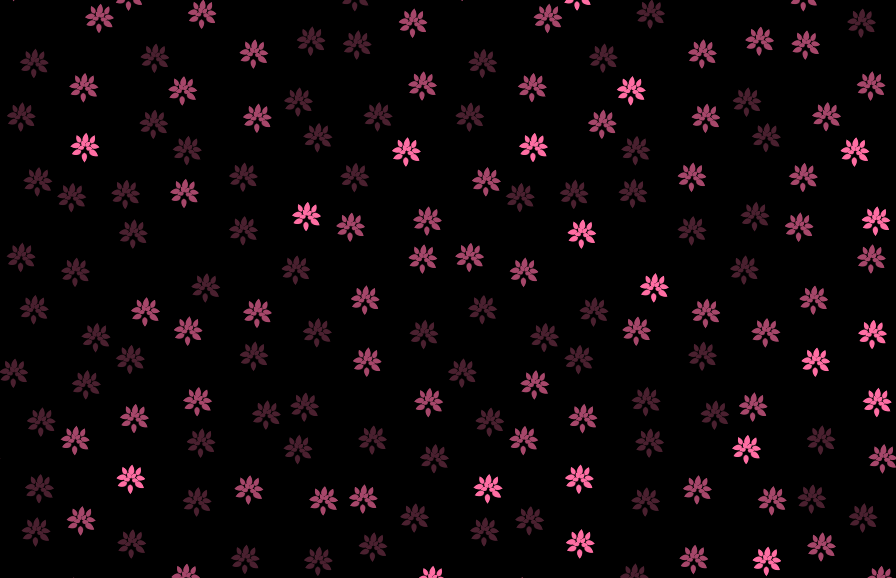
Give the GLSL for this pattern, as a Shadertoy shader.

```glsl
// Small pink leaf rosettes scattered over black in three brightness levels.
// A staggered, jittered grid places them; each rosette is a fan of lens-shaped
// leaves with a shorter inner fan and a single stem leaf pointing down.

const vec3  PINK          = vec3(1.00, 0.43, 0.64);
const float DIM_LEVEL     = 0.29;
const float MID_LEVEL     = 0.65;
const float DIM_SHARE     = 0.47;
const float BRIGHT_SHARE  = 0.11;

const vec2  CELL          = vec2(0.097, 0.106);  // grid step, canvas heights
const float COLUMN_PERIOD = 8.0;                 // columns before places repeat
const float JITTER        = 0.56;                // share of a cell
const float RADIUS        = 0.0255;              // rosette, canvas heights

const int   OUTER_LEAVES  = 7;
const int   INNER_LEAVES  = 4;
const vec2  OUTER_SIZE    = vec2(0.32, 0.17);    // half length, half width
const vec2  INNER_SIZE    = vec2(0.22, 0.14);
const float STEM_ANGLE    = -1.65;
const float FAN_START     = -0.60;
const float FAN_SPAN      = 4.26;

vec2 hash2(vec2 p) {
    vec3 q = fract(vec3(p.xyx) * vec3(0.1031, 0.1030, 0.0973));
    q += dot(q, q.yzx + 33.33);
    return fract((q.xx + q.yz) * q.zy);
}

// Lens with pointed ends along x, slimmer towards the outer tip.
float leafDistance(vec2 p, vec2 size) {
    p.y *= 1.0 + 0.35 * clamp(p.x / size.x, -1.0, 1.0);
    float arc = dot(size, size) / (2.0 * size.y);
    return length(vec2(p.x, abs(p.y) + arc - size.y)) - arc;
}

// Leaf set at a polar position, leaning a little off the radial direction.
float placedLeaf(vec2 p, float angle, float reach, float lean, vec2 size) {
    p -= reach * vec2(cos(angle), sin(angle));
    float c = cos(angle + lean), s = sin(angle + lean);
    return leafDistance(vec2(c * p.x + s * p.y, c * p.y - s * p.x), size);
}

float rosetteDistance(vec2 p) {
    float d = placedLeaf(p, STEM_ANGLE, 0.68, 0.1, OUTER_SIZE);
    for (int i = 0; i < OUTER_LEAVES; i++) {
        float k = float(i);
        float angle = FAN_START + FAN_SPAN * k / float(OUTER_LEAVES - 1);
        float scale = 1.0 + 0.14 * sin(k * 2.4 + 1.0);
        float reach = 0.69 + 0.06 * sin(k * 3.7);
        d = min(d, placedLeaf(p, angle, reach, 0.35 * sin(k * 4.1), OUTER_SIZE * scale));
    }
    for (int i = 0; i < INNER_LEAVES; i++) {
        float k = float(i);
        float angle = FAN_START + 0.35 + 1.15 * k;
        d = min(d, placedLeaf(p, angle, 0.29, 0.4 * sin(k * 2.9 + 0.5), INNER_SIZE));
    }
    return d;
}

float toneLevel(vec2 id) {
    float pick = hash2(id + 71.0).x;
    if (pick < DIM_SHARE) return DIM_LEVEL;
    return pick > 1.0 - BRIGHT_SHARE ? 1.0 : MID_LEVEL;
}

void mainImage(out vec4 fragColor, in vec2 fragCoord) {
    vec2 uv = fragCoord / iResolution.y;
    float pixel = 1.0 / (iResolution.y * RADIUS);
    float column = floor(uv.x / CELL.x);
    float row = floor(uv.y / CELL.y);
    float light = 0.0;

    // Search the neighbouring cells; odd columns sit half a cell higher.
    for (int x = -1; x <= 1; x++) {
        for (int y = -2; y <= 1; y++) {
            vec2 id = vec2(column, row) + vec2(x, y);
            vec2 seed = vec2(mod(id.x, COLUMN_PERIOD), id.y) + 17.0;
            vec2 center = id + 0.5 + JITTER * (hash2(seed) - 0.5);
            center.y += 0.5 * mod(id.x, 2.0);
            vec2 p = (uv - center * CELL) / RADIUS;
            if (dot(p, p) > 1.7) continue;
            float cover = smoothstep(0.65, -0.65, rosetteDistance(p) / pixel);
            light = max(light, cover * toneLevel(id + 17.0));
        }
    }
    fragColor = vec4(PINK * light, 1.0);
}
```
